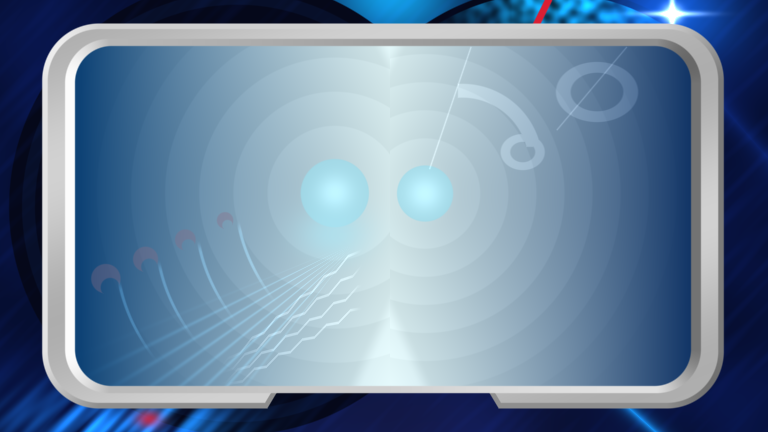
This background is drawn by a WebGL 1 fragment shader. Its source:

```glsl
precision highp float;
uniform vec2 u_resolution;

// Layout, in units of the canvas height
const vec2 CENTER = vec2(0.8866, 0.5);
const vec2 FRAME_HALF = vec2(0.789, 0.4456);
const vec2 BEZEL_HALF = vec2(0.736, 0.41);
const vec2 PANEL_HALF = vec2(0.713, 0.3935);
const float FRAME_RADIUS = 0.132;
const float BEZEL_RADIUS = 0.102;
const float PANEL_RADIUS = 0.085;
const float RIM_WIDTH = 0.013;
const float NOTCH_HALF = 0.245;
const float NOTCH_TOP = 0.0926;
const float FOLD_X = 0.903;
const vec2 LEFT_HUB = vec2(0.775, 0.553);
const vec2 RIGHT_HUB = vec2(0.984, 0.552);
const vec2 VANISH = vec2(0.833, 0.444);
const vec2 STAR = vec2(1.556, 0.968);

// Colours
const vec3 NAVY = vec3(0.025, 0.065, 0.23);
const vec3 INK = vec3(0.018, 0.03, 0.1);
const vec3 AZURE = vec3(0.07, 0.62, 0.9);
const vec3 RED = vec3(0.85, 0.12, 0.2);
const vec3 PANEL_LEFT = vec3(0.055, 0.26, 0.46);
const vec3 PANEL_RIGHT = vec3(0.04, 0.18, 0.38);
const vec3 PANEL_LIGHT = vec3(0.82, 0.9, 0.91);
const vec3 HUB_TINT = vec3(0.61, 0.85, 0.91);

float px;

float cover(float d) { return smoothstep(px, -px, d); }
float glow(vec2 p, vec2 size) { p /= size; return exp(-dot(p, p)); }

float roundBox(vec2 p, vec2 b, float r) {
  vec2 q = abs(p) - b + r;
  return length(max(q, 0.0)) + min(max(q.x, q.y), 0.0) - r;
}

vec2 boxNormal(vec2 p, vec2 b, float r) {
  return normalize(max(abs(p) - b + r, 0.0001)) * sign(p);
}

float segment(vec2 p, vec2 a, vec2 b) {
  b -= a;
  p -= a;
  return length(p - b * clamp(dot(p, b) / dot(b, b), 0.0, 1.0));
}

float corner(vec2 cell, vec2 f) {
  float a = 6.2832 * fract(sin(dot(cell, vec2(127.1, 311.7))) * 4375.5);
  return dot(vec2(cos(a), sin(a)), f);
}

float noise(vec2 p) {
  vec2 i = floor(p), f = fract(p), u = f * f * (3.0 - 2.0 * f), e = vec2(1, 0);
  return mix(mix(corner(i, f), corner(i + e, f - e), u.x),
    mix(corner(i + e.yx, f - e.yx), corner(i + 1.0, f - 1.0), u.x), u.y);
}

vec3 backdrop(vec2 p) {
  float streak = noise(vec2(p.x + p.y, p.y - p.x) * vec2(3, 34));
  vec3 c = NAVY * (1.0 + 0.5 * noise(p * 5.0));
  c += vec3(0.05, 0.04, 0.08) * glow(p - vec2(0.95, 0), vec2(0.35, 0.2));
  c = mix(c, AZURE, glow(p - vec2(0.91, 1.02), vec2(0.16, 0.13)));
  // Two large dark discs
  float left = length(p - vec2(0.549, 0.521)) - 0.528;
  float right = length(p - vec2(1.273, 0.514)) - 0.518;
  c = mix(c, INK, cover(right) * smoothstep(0.4, 0.9, p.y) * smoothstep(1.6, 1.3, p.x));
  c = mix(c, INK + vec3(0.01, 0.03, 0.06) * cover(left + 0.03), cover(left));
  c = mix(c, INK, cover(left + 0.06));
  // Stage lights and star
  float stage = glow(p - vec2(1.3, 1), vec2(0.2, 0.1)) * cover(right + 0.015);
  c = mix(c, AZURE * (0.85 + 1.2 * noise(p * 38.0)), stage);
  vec2 s = p - STAR;
  c += vec3(0.05, 0.3, 0.62) * glow(s, vec2(0.16, 0.12));
  c += glow(s, vec2(0.02)) + 0.8 * (glow(s, vec2(0.07, 0.006)) + glow(s, vec2(0.006, 0.07)));
  c = mix(c, RED, cover(segment(p, vec2(1.24, 0.94), vec2(1.27, 1)) - 0.008));
  // Floor glow and beams
  c += vec3(0.08, 0.42, 0.7) * glow(p - vec2(0.28, 0.02), vec2(0.22, 0.075)) * (0.85 + 2.0 * streak);
  c = mix(c, RED, 0.8 * glow(p - vec2(0.345, 0.03), vec2(0.03, 0.02)));
  c += AZURE * 0.8 * exp(-90.0 * segment(p, vec2(1.44, 0.07), vec2(1.54, -0.02)));
  c += vec3(0.02, 0.07, 0.2) * exp(-45.0 * segment(p, vec2(1.65, 0.78), vec2(1.79, 0.62)));
  return c + vec3(0.01, 0.03, 0.1) * max(streak, 0.0);
}

vec3 panel(vec2 p) {
  bool onLeft = p.x < FOLD_X;
  float d = min(abs(p.x - FOLD_X) / 0.715, 1.0);
  vec3 c = mix(PANEL_LIGHT, onLeft ? PANEL_LEFT : PANEL_RIGHT, pow(d, 1.3));
  // Concentric steps meeting at the fold
  float hub = onLeft ? 0.079 : 0.065;
  float r = length(p - (onLeft ? LEFT_HUB : RIGHT_HUB));
  float f = fract(r / hub);
  f *= smoothstep(1.0, 1.0 - 2.0 * px / hub, f);
  c += (f - 0.5) * 0.03 * smoothstep(0.68, 0.3, r);
  c = mix(c, HUB_TINT, 0.8 * cover(r - hub)) + 0.13 * exp(-r * r * 600.0);
  c = mix(c, HUB_TINT + 0.06, 0.6 * glow(p - vec2(0.77, 0.46), vec2(0.08, 0.06)));
  float wedge = max(0.13 - p.y * 0.45, (p.y - 0.85) * 0.5);
  c += 0.07 * smoothstep(0.02, -0.02, abs(p.x - FOLD_X) - wedge);
  // Receding floor rays
  vec2 v = VANISH - p;
  float angle = atan(v.y, max(v.x, 0.001));
  float fan = smoothstep(0.35, 0.5, angle) * smoothstep(1.0, 0.8, angle) * step(0.0, v.x);
  fan *= smoothstep(0.0, 0.2, length(v)) * smoothstep(0.8, 0.35, length(v));
  c += vec3(0.04, 0.09, 0.11) * fan * pow(0.5 + 0.5 * sin(angle * 85.0), 6.0);
  // Stepped lines and a shrinking row of hooded shapes
  for (int i = 0; i < 4; i++) {
    float k = float(i), size = 0.034 - 0.005 * k;
    float zigzag = 0.012 * abs(fract(p.x * 18.0 + k * 0.3) * 2.0 - 1.0);
    float line = p.y - 0.43 + 0.045 * k + v.x * (0.85 - 0.08 * k) + zigzag;
    float span = smoothstep(0.5, 0.62, p.x) * smoothstep(0.84, 0.8, p.x);
    c += 0.11 * span * smoothstep(0.005, 0.001, abs(line));
    vec2 q = p - vec2(0.245 + 0.092 * k, 0.355 + 0.045 * k);
    float cap = max(length(q) - size, size * 0.65 - length(q + vec2(-0.3, 0.6) * size));
    c = mix(c, vec3(0.55, 0.42, 0.52), 0.35 * cover(cap));
    float body = smoothstep(0.0, -0.03, q.y) * smoothstep(-0.2, -0.1, q.y);
    c += vec3(0.08, 0.13, 0.15) * body * smoothstep(0.006, 0.001, abs(q.x - 0.03 + q.y * (0.15 - 1.6 * q.y)));
  }
  // Ghosted rings and struts
  float bigRing = abs(length((p - vec2(1.382, 0.787)) * vec2(0.82, 1.12)) - 0.064) - 0.014;
  float smallRing = abs(length((p - vec2(1.21, 0.648)) * vec2(0.9, 1.1)) - 0.036) - 0.01;
  float arm = abs(length(p - vec2(1.07, 0.62)) - 0.17) - 0.016;
  arm = max(arm, max(1.06 - p.x, 0.66 - p.y));
  c += 0.09 * cover(min(min(bigRing, smallRing), arm));
  float strut = min(segment(p, vec2(0.995, 0.61), vec2(1.09, 0.89)), segment(p, vec2(1.29, 0.7), vec2(1.45, 0.89)));
  return c + 0.11 * cover(strut - 0.0015);
}

void main() {
  px = 1.0 / u_resolution.y;
  vec2 p = gl_FragCoord.xy * px, q = p - CENTER;
  vec3 color = backdrop(p);
  // Metal frame with an open notch at the bottom
  float notch = max(p.y - NOTCH_TOP, abs(q.x) - NOTCH_HALF - 0.6 * (NOTCH_TOP - p.y));
  float frame = max(roundBox(q, FRAME_HALF, FRAME_RADIUS), -notch);
  float light = dot(boxNormal(q, FRAME_HALF, FRAME_RADIUS), vec2(-0.85, 0.53));
  float face = 0.75 + 0.07 * cos(9.0 * p.y - 3.5 * p.x - 5.0);
  float metal = mix(0.685 + 0.245 * light, face, cover(frame + RIM_WIDTH));
  color = mix(color, vec3(metal), cover(frame));
  // Inner bezel and glowing panel
  vec2 n = boxNormal(q, BEZEL_HALF, BEZEL_RADIUS);
  float bezel = 0.72 - 0.27 * n.x - 0.16 * n.y * smoothstep(0.1, 1.5, p.x);
  color = mix(color, vec3(bezel), cover(roundBox(q, BEZEL_HALF, BEZEL_RADIUS)));
  color = mix(color, panel(p), cover(roundBox(q, PANEL_HALF, PANEL_RADIUS)));
  gl_FragColor = vec4(clamp(color, 0.0, 1.0), 1.0);
}
```
